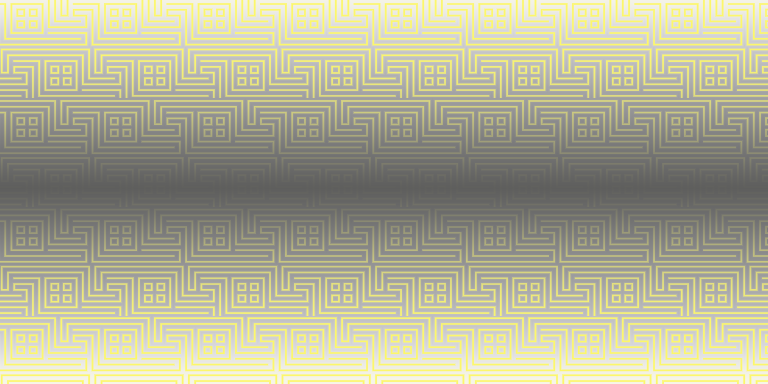
This pattern is drawn by a WebGL 1 fragment shader. Its source:

```glsl
precision mediump float;
// Rows of interlocking yellow key fret with four-pane windows on a grey vertical fade.
uniform vec2 u_resolution;

#define GRID vec2(123.1, 66.2)     // fret units across and down the canvas
#define PERIOD 15.0                // units per repeat along a row
#define PAIR_HEIGHT 18.72          // units per pair of rows
#define SECOND_ROW 8.88            // offset of the second row in a pair
#define ROW_MARGIN 0.45            // space kept above each row
#define PAIR_TOP 8.53
#define ROW_SHIFTS vec2(8.28, 2.83) // horizontal start of each row in a pair
#define LINE_HALF 0.145
#define YELLOW vec3(0.99, 0.97, 0.42)
#define CREAM vec3(0.97, 0.96, 0.84)
#define DARK vec3(0.37, 0.37, 0.365)
#define LIGHT vec3(0.97, 0.97, 1.0)

// Distance to a box that repeats along x
float bar(vec2 p, vec2 center, vec2 halfSize) {
  vec2 q = p - center;
  q.x = mod(q.x + 0.5 * PERIOD, PERIOD) - 0.5 * PERIOD;
  q = abs(q) - halfSize;
  return max(q.x, q.y);
}

float across(vec2 p, float x0, float x1, float y) {
  return bar(p, vec2(0.5 * (x0 + x1), y), vec2(0.5 * (x1 - x0), 0.0));
}

float down(vec2 p, float x, float y0, float y1) {
  return bar(p, vec2(x, 0.5 * (y0 + y1)), vec2(0.0, 0.5 * (y1 - y0)));
}

// Four small square outlines around a shared centre
float windowPanes(vec2 p) {
  vec2 q = p - vec2(1.5, 4.5);
  q.x = mod(q.x + 0.5 * PERIOD, PERIOD) - 0.5 * PERIOD;
  q = abs(abs(q) - 1.0);
  return abs(max(q.x, q.y) - 0.55);
}

float outerBand(vec2 p) {
  float d = across(p, 7.0, 21.0, 0.0);
  d = min(d, down(p, 6.0, 0.0, 5.0));
  d = min(d, across(p, 6.0, 10.0, 5.0));
  d = min(d, down(p, 7.0, 0.0, 4.0));
  d = min(d, across(p, 7.0, 8.0, 4.0));
  d = min(d, down(p, 8.0, 1.0, 4.0));
  return min(d, across(p, 8.0, 20.0, 1.0));
}

float hook(vec2 p) {
  float d = down(p, 5.0, 1.0, 6.0);
  d = min(d, across(p, 5.0, 11.0, 6.0));
  d = min(d, down(p, 11.0, 4.0, 6.0));
  d = min(d, across(p, 9.0, 11.0, 4.0));
  d = min(d, down(p, 9.0, 3.0, 4.0));
  d = min(d, across(p, 9.0, 12.0, 3.0));
  return min(d, down(p, 12.0, 3.0, 9.0));
}

float lowerBand(vec2 p) {
  float d = across(p, 12.0, 26.0, 9.0);
  d = min(d, down(p, 11.0, 7.0, 9.0));
  d = min(d, across(p, 5.0, 11.0, 7.0));
  d = min(d, across(p, 13.0, 25.0, 8.0));
  d = min(d, down(p, 13.0, 2.0, 8.0));
  return min(d, across(p, 9.0, 13.0, 2.0));
}

float windowFrame(vec2 p) {
  float d = across(p, 14.0, 19.0, 2.0);
  d = min(d, across(p, 14.0, 19.0, 7.0));
  d = min(d, down(p, 14.0, 2.0, 7.0));
  return min(d, down(p, 4.0, 2.0, 7.0));
}

void main() {
  vec2 uv = gl_FragCoord.xy / u_resolution;
  vec2 p = vec2(uv.x, 1.0 - uv.y) * GRID;

  // Two alternating rows, the first one cut short by the second
  p.y = mod(p.y - PAIR_TOP + ROW_MARGIN, PAIR_HEIGHT) - ROW_MARGIN;
  float second = step(SECOND_ROW - ROW_MARGIN, p.y);
  p.y -= second * SECOND_ROW;
  p.x -= mix(ROW_SHIFTS.x, ROW_SHIFTS.y, second);

  float d = min(windowPanes(p), windowFrame(p));
  d = min(d, min(outerBand(p), min(hook(p), lowerBand(p))));
  float pixel = GRID.x / u_resolution.x;
  float line = clamp((LINE_HALF - d) / (1.1 * pixel) + 0.5, 0.0, 1.0);
  float halo = 1.0 - smoothstep(0.1, 0.6, d);

  // Dark belt across the middle, where the lines sink into the ground
  float away = abs(uv.y - 0.51) / 0.51;
  vec3 ground = mix(DARK, LIGHT, pow(away, 1.15));
  float strength = smoothstep(-0.04, 0.78, away);

  // Pale halo and warm tint towards the bright ends
  ground = mix(ground, CREAM, 0.3 * halo * away * away);
  ground = mix(ground, CREAM, 0.5 * smoothstep(0.8, 1.0, away));
  gl_FragColor = vec4(mix(ground, YELLOW, line * strength), 1.0);
}
```
